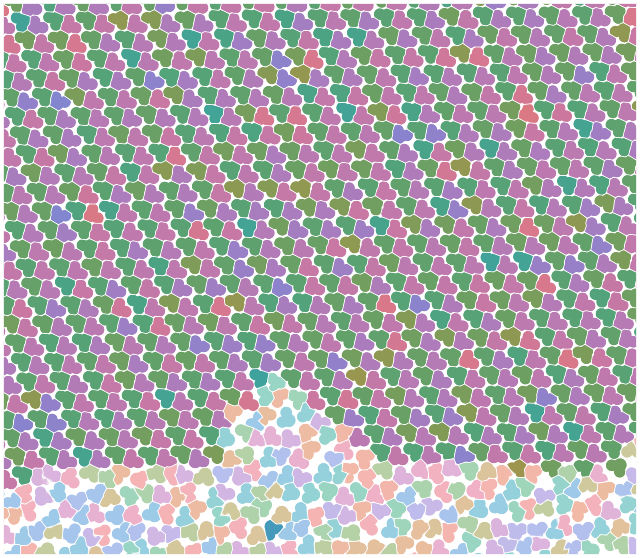
A Shadertoy shader for this pattern:

```glsl
// Two-tone crystal of packed three-lobed grains above a pastel, disordered melt.
#define CANVAS vec2(768.0, 669.0)
#define STEP_ACROSS vec2(39.7, -0.5)
#define STEP_DOWN vec2(6.7, 22.6)
#define FIRST_GRAIN vec2(348.0, 44.5)
#define PARTNER_SHIFT vec2(-18.0, 4.8)
#define MELT_LEVEL 557.0
#define MELT_JITTER 4.5
#define GRAIN_GAP 1.0
#define CRYSTAL_HUE 2.14

const float PI = 3.14159;

float hash(vec3 p) {
    p = fract(p * vec3(0.1031, 0.1137, 0.0973));
    p += dot(p, p.yzx + 33.3);
    return fract((p.x + p.y) * p.z);
}

float softMin(float a, float b, float k) {
    float h = max(k - abs(a - b), 0.0) / k;
    return min(a, b) - h * h * k * 0.25;
}

// Distance to one grain: two broad lobes over a smaller foot (y points down)
float grain(vec2 p, float turn) {
    float c = cos(turn), s = sin(turn);
    p = mat2(c, -s, s, c) * p;
    float left = length(p - vec2(-5.5, -3.6)) - 7.0;
    float right = length(p - vec2(4.5, -3.3)) - 7.9;
    float foot = length(p - vec2(3.4, 5.0)) - 6.8;
    return softMin(softMin(left, right, 1.5), foot, 1.5);
}

// Height of the melt surface, with a peaked mound left of the centre
float meltLine(float x) {
    float line = MELT_LEVEL + 9.0 * smoothstep(575.0, 600.0, x);
    line += 20.0 * (1.0 - step(40.0, x)) - 36.0 * step(747.0, x);
    float mound = 442.0 + max(1.1 * (335.0 - x), 0.96 * (x - 335.0));
    return x > 266.0 ? min(line, mound) : line;
}

vec3 crystalColor(float h) {
    return vec3(0.555, 0.555, 0.56)
         + vec3(0.31, 0.085, 0.26) * cos(h + vec3(0.0, -2.6, 2.0));
}

vec3 meltColor(float h) {
    return vec3(0.77, 0.765, 0.77)
         + vec3(0.19, 0.07, 0.16) * cos(h + vec3(0.0, -2.6, 2.0));
}

void mainImage(out vec4 fragColor, in vec2 fragCoord) {
    // Canvas units, measured down from the top edge
    vec2 p = fragCoord / iResolution.xy * CANVAS;
    p.y = CANVAS.y - p.y;
    float pixel = CANVAS.y / iResolution.y;

    mat2 lattice = mat2(STEP_ACROSS, STEP_DOWN);
    vec2 cell = round(inverse(lattice) * (p - FIRST_GRAIN));
    float nearest = 1e3, second = 1e3;
    vec3 color = vec3(1.0);

    // Each lattice cell holds a pair of opposed grains
    for (int j = -1; j <= 1; j++)
    for (int i = -1; i <= 1; i++)
    for (int k = 0; k < 2; k++) {
        vec2 id = cell + vec2(i, j);
        float partner = float(k);
        vec2 home = FIRST_GRAIN + lattice * id + partner * PARTNER_SHIFT;
        vec3 seed = vec3(id + 70.0, partner * 17.0 + 3.0);
        vec3 rnd = vec3(hash(seed), hash(seed + 41.7), hash(seed + 83.1)) * 2.0 - 1.0;
        bool molten = home.y > meltLine(home.x);

        float wobble = 0.22 * rnd.y + 0.6 * rnd.x * rnd.x * rnd.x * rnd.x * rnd.x;
        float turn = molten ? PI * rnd.x : PI * partner + 0.4 * wobble;
        float hue = CRYSTAL_HUE + (molten ? turn : PI * partner + wobble);
        vec2 center = home + (molten ? MELT_JITTER : 0.7) * rnd.yz;

        float d = grain(p - center, turn);
        if (d < nearest) {
            second = nearest;
            nearest = d;
            color = molten ? meltColor(hue) : crystalColor(hue);
            // Two dark grains stranded in the melt
            if (distance(home, vec2(237.0, 647.0)) < 10.5) color = vec3(0.0, 0.63, 0.6);
            if (distance(home, vec2(320.0, 642.0)) < 10.5) color = vec3(0.27, 0.6, 0.73);
        } else {
            second = min(second, d);
        }
    }

    // Grain edge, thin gap between neighbours, and white frame
    float edge = max(nearest, 0.5 * (nearest - second + GRAIN_GAP));
    vec2 border = abs(p - CANVAS * 0.5) - (CANVAS * 0.5 - 4.5);
    edge = max(edge, max(border.x, border.y));
    float cover = 1.0 - smoothstep(-0.5 * pixel, 0.5 * pixel, edge);
    fragColor = vec4(mix(vec3(1.0), color, cover), 1.0);
}
```
